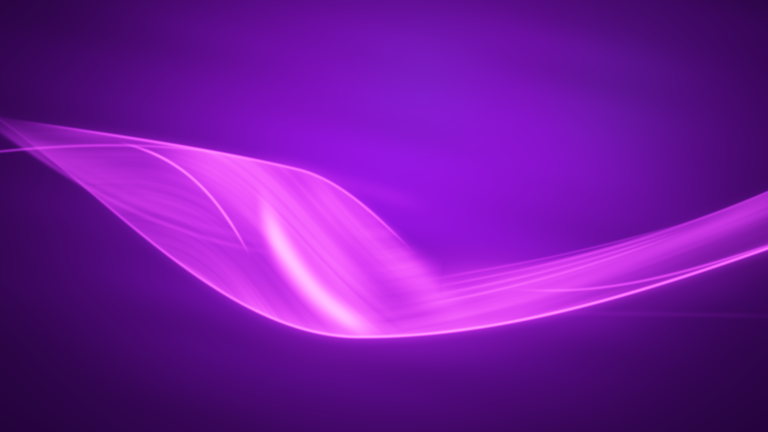
A WebGL 1 fragment shader for this background:

```glsl
precision highp float;
// A glowing silk ribbon sweeping across a violet backdrop with dark corners.
// Cubic curves, solved for height at each x, bound the ribbon and carry its
// strands; all light is summed and then exposed over the backdrop.
uniform vec2 u_resolution;

const vec2 CANVAS = vec2(16.0, 9.0);
const vec3 DEEP_VIOLET = vec3(0.13, 0.01, 0.22);
const vec3 BRIGHT_VIOLET = vec3(0.57, 0.075, 0.85);
const vec3 HAZE_TINT = vec3(-0.02, 0.04, 0.01);
const vec3 EXPOSURE = vec3(2.4, 0.42, 3.2);
const vec2 GLOW_CENTER = vec2(8.3, 5.25);
const vec2 GLOW_RADIUS = vec2(7.0, 4.8);
const float GLOW_FALLOFF = 1.25;
const float FILL_LIGHT = 0.25;
const float EDGE_WIDTH = 0.028;
const float STREAK_AMOUNT = 0.5;

float hash(vec2 p) {
  return fract(sin(dot(p, vec2(127.1, 311.7))) * 43758.5453);
}

float noise(vec2 p) {
  vec2 i = floor(p), f = fract(p);
  f = f * f * (3.0 - 2.0 * f);
  return mix(mix(hash(i), hash(i + vec2(1.0, 0.0)), f.x),
             mix(hash(i + vec2(0.0, 1.0)), hash(i + 1.0), f.x), f.y);
}

float bell(float d, float width) {
  return exp(-d * d / (width * width));
}

// Signed distance above a cubic that advances in x, and its parameter.
vec2 curve(vec2 p, vec2 a, vec2 b, vec2 c, vec2 d) {
  float t = clamp((p.x - a.x) / (d.x - a.x), 0.0, 1.0);
  vec2 point, tangent;
  for (int i = 0; i < 6; i++) {
    float u = 1.0 - t;
    point = u * u * u * a + 3.0 * u * u * t * b + 3.0 * u * t * t * c + t * t * t * d;
    tangent = 3.0 * (u * u * (b - a) + 2.0 * u * t * (c - b) + t * t * (d - c));
    if (i < 5) t = clamp(t - (point.x - p.x) / max(tangent.x, 0.1), 0.0, 1.0);
  }
  return vec2((p.y - point.y) * tangent.x / length(tangent), t);
}

// Soft light along a curve, fading at both ends.
float strand(vec2 s, float width) {
  return bell(s.x, width) * smoothstep(0.0, 0.25, s.y) * (1.0 - smoothstep(0.75, 1.0, s.y));
}

float bottomEdge(vec2 p) {
  if (p.x < 7.5)
    return curve(p, vec2(0.0, 6.5), vec2(2.4, 4.8), vec2(4.75, 1.98), vec2(7.5, 1.98)).x;
  return curve(p, vec2(7.5, 1.98), vec2(10.4, 1.98), vec2(13.2, 2.85), vec2(16.0, 3.83)).x;
}

float topEdge(vec2 p) {
  if (p.x < 6.25)
    return curve(p, vec2(0.0, 6.56), vec2(2.1, 6.2), vec2(4.2, 5.95), vec2(6.25, 5.46)).x;
  if (p.x < 9.2)
    return curve(p, vec2(6.25, 5.46), vec2(7.3, 5.18), vec2(8.1, 4.2), vec2(9.2, 3.2)).x;
  return curve(p, vec2(9.2, 3.2), vec2(11.0, 3.45), vec2(13.2, 3.8), vec2(16.0, 5.0)).x;
}

vec3 backdrop(vec2 p) {
  vec2 q = (p - GLOW_CENTER) / GLOW_RADIUS;
  vec3 color = mix(DEEP_VIOLET, BRIGHT_VIOLET, exp(-pow(dot(q, q), GLOW_FALLOFF)));
  color += HAZE_TINT * (bell(length(p - vec2(8.8, 7.2)), 1.5) + 0.7 * bell(length(p - vec2(12.8, 7.0)), 1.6));
  float sweep = noise(vec2(p.x * 0.25, p.y * 1.6 + p.x * 0.35));
  return color * (0.95 + 0.1 * sweep);
}

float streaks(float across, float along) {
  return noise(vec2(across * 6.0, along * 0.35)) + 0.5 * noise(vec2(across * 16.0, along * 0.5)) - 0.75;
}

// Broad folds and fine streaks inside the ribbon.
float ribbonBody(vec2 p, float below, float above) {
  vec2 mainFold = curve(p, vec2(2.9, 6.1), vec2(5.6, 5.8), vec2(5.9, 3.9), vec2(8.4, 2.1));
  vec2 rightFold = curve(p, vec2(8.0, 2.3), vec2(12.0, 2.95), vec2(14.0, 4.0), vec2(18.0, 5.5));
  float light = FILL_LIGHT * smoothstep(-0.6, 2.2, p.x) * (1.0 - 0.6 * smoothstep(10.0, 15.0, p.x));
  light += 0.85 * strand(mainFold, 0.52);
  light += 0.32 * strand(rightFold, 0.3);
  light += 0.45 * strand(curve(p, vec2(6.0, 5.3), vec2(7.4, 4.7), vec2(7.8, 3.4), vec2(10.2, 2.3)), 0.36);
  light += 0.6 * exp(-max(below, 0.0) / 0.42) * smoothstep(2.5, 6.5, p.x) * (1.0 - smoothstep(9.0, 13.5, p.x));
  float streak = mix(streaks(mainFold.x, p.x), streaks(rightFold.x, p.x), smoothstep(7.0, 9.0, p.x));
  light *= 1.0 + STREAK_AMOUNT * streak;
  light += 2.3 * strand(curve(p, vec2(5.3, 4.8), vec2(6.0, 3.7), vec2(6.5, 2.4), vec2(8.1, 2.05)), 0.2);
  float softness = 0.04 + 0.32 * bell(p.x - 9.5, 1.3);
  return light * smoothstep(-0.03, 0.04, below) * (1.0 - smoothstep(-softness, softness, above));
}

// Bright rims and the thin lines laid over the folds.
float filaments(vec2 p, float below, float above) {
  float rim = mix(0.06, 1.5, smoothstep(0.3, 8.0, p.x)) * (1.0 - 0.25 * smoothstep(11.0, 15.0, p.x));
  float light = rim * (bell(below, EDGE_WIDTH) + 0.1 * bell(below, 0.13));
  light += 0.05 * bell(below + 0.1, 0.5) * smoothstep(3.0, 7.0, p.x);
  float crest = smoothstep(0.2, 4.0, p.x) * (1.0 - smoothstep(7.6, 8.7, p.x)) + 0.3 * smoothstep(11.5, 15.0, p.x);
  light += crest * (0.85 * bell(above, EDGE_WIDTH) + 0.07 * bell(above, 0.13));
  light += 1.1 * strand(curve(p, vec2(2.4, 6.05), vec2(3.9, 5.75), vec2(4.6, 4.8), vec2(5.25, 3.6)), EDGE_WIDTH);
  light += 0.28 * strand(curve(p, vec2(-1.2, 5.7), vec2(1.0, 6.0), vec2(3.0, 6.1), vec2(5.0, 5.75)), EDGE_WIDTH);
  light += 0.45 * strand(curve(p, vec2(10.4, 3.0), vec2(12.5, 2.8), vec2(14.0, 3.15), vec2(17.5, 4.4)), EDGE_WIDTH);
  light += 0.08 * strand(curve(p, vec2(5.2, 5.7), vec2(6.5, 5.4), vec2(7.5, 5.1), vec2(9.2, 4.6)), 0.18);
  light += 0.03 * strand(curve(p, vec2(10.5, 2.45), vec2(12.5, 2.5), vec2(14.0, 2.45), vec2(17.0, 2.4)), 0.05);
  for (int i = 0; i < 4; i++) {
    float k = float(i);
    vec2 lift = vec2(0.0, 0.17 * k);
    light += (0.16 - 0.03 * k) * strand(curve(p, vec2(-0.5, 6.65), vec2(1.6, 5.1) + lift,
      vec2(3.4, 4.0) + lift * 2.0, vec2(6.2, 3.65) + lift), 0.05 + 0.04 * k);
    light += (0.32 - 0.05 * k) * strand(curve(p, vec2(8.6, 2.6) + lift, vec2(10.5, 2.95) + lift,
      vec2(12.0, 3.3) + lift * 0.7, vec2(14.6, 4.3) + lift * 0.3), 0.028);
  }
  return light;
}

void main() {
  vec2 p = gl_FragCoord.xy / u_resolution * CANVAS;
  float below = bottomEdge(p), above = topEdge(p);
  float light = ribbonBody(p, below, above) + filaments(p, below, above);
  light += 0.13 * bell(length((p - vec2(9.9, 3.3)) / vec2(1.8, 0.45)), 1.0);
  vec3 color = 1.0 - (1.0 - backdrop(p)) * exp(-light * EXPOSURE);
  gl_FragColor = vec4(clamp(color, 0.0, 1.0), 1.0);
}
```
